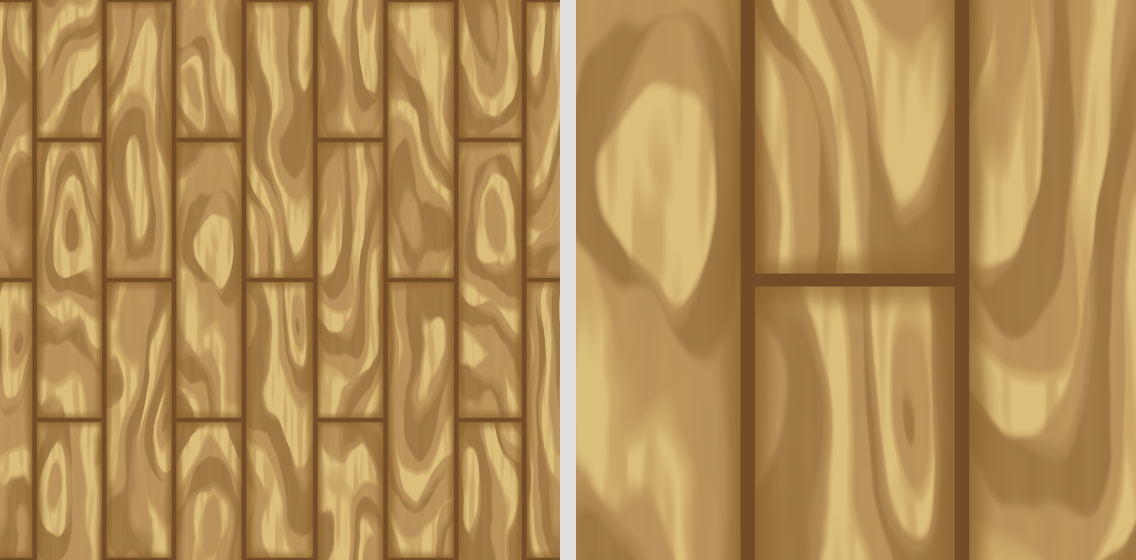
Left, the full canvas; right, a detail of the centre.
This texture is drawn by a WebGL 1 fragment shader. Its source:

```glsl
precision highp float;

uniform vec2 u_resolution;

const float COLUMNS = 8.0;         // planks across
const float ROWS = 2.0;            // planks down each column
const float SEAM_HALF = 0.0043;    // half seam width, canvas units
const float SEAM_JITTER = 0.055;   // sideways seam shift, column units
const float SHADE_WIDTH = 0.017;   // soft shadow beside seams
const float RING_RATE = 2.7;       // grain rings per plank width
const float RING_STRETCH = 0.27;   // lengthwise squash of the ring distance
const float GRAIN_WARP = 1.15;     // how far noise bends the rings
const float STROKE_SOFT = 0.04;    // stroke edge softness, ring units

const vec3 SEAM_COLOR = vec3(0.45, 0.30, 0.155);
const vec3 SHADE_COLOR = vec3(0.55, 0.39, 0.18);
const vec3 WOOD_COLOR = vec3(0.725, 0.575, 0.355);
const vec3 DARK_COLOR = vec3(0.615, 0.465, 0.255);
const vec3 LIGHT_COLOR = vec3(0.79, 0.65, 0.40);
const vec3 PALE_COLOR = vec3(0.86, 0.745, 0.48);

vec2 hash2(vec2 p) {
  vec2 k = vec2(dot(p, vec2(127.1, 311.7)), dot(p, vec2(269.5, 183.3)));
  return fract(sin(k) * 43758.55);
}

float gradientDot(vec2 cell, vec2 offset) {
  float angle = 6.28318 * hash2(cell).x;
  return dot(vec2(cos(angle), sin(angle)), offset);
}

float gradientNoise(vec2 p) {
  vec2 i = floor(p), f = fract(p);
  vec2 u = f * f * f * (f * (f * 6.0 - 15.0) + 10.0);
  vec2 e = vec2(1.0, 0.0);
  return mix(
    mix(gradientDot(i, f), gradientDot(i + e.xy, f - e.xy), u.x),
    mix(gradientDot(i + e.yx, f - e.yx), gradientDot(i + e.xx, f - e.xx), u.x),
    u.y);
}

// Seam position left of a column, in column units
float seamX(float column) {
  float shift = hash2(vec2(mod(column, COLUMNS), 7.0)).x - 0.5;
  return column - 0.5 + SEAM_JITTER * shift;
}

// Coverage of a brush stroke following one phase of the rings
float stroke(float rings, float phase, float halfWidth) {
  float dist = abs(fract(rings - phase + 0.5) - 0.5);
  return smoothstep(-STROKE_SOFT, STROKE_SOFT, halfWidth - dist);
}

// Painted grain; p is centred on the plank, in plank widths
vec3 woodGrain(vec2 p, vec2 id) {
  vec2 seed = floor(hash2(id + 3.0) * 60.0) + 0.37;
  vec2 knot = (hash2(id + 11.0) - 0.5) * vec2(0.8, 2.8);
  float slant = 0.24 * (hash2(id + 23.0).x - 0.5);

  // Long rings around a knot, bent by noise
  vec2 q = p - knot;
  q.x += slant * q.y + 0.3 * gradientNoise(p * vec2(0.7, 0.8) + seed + 9.0);
  float rings = RING_RATE * length(q * vec2(1.0, RING_STRETCH));
  rings += GRAIN_WARP * gradientNoise(p * vec2(1.4, 0.5) + seed);
  rings += 0.07 * gradientNoise(p * vec2(7.0, 3.0) + seed);

  // Strokes swell, taper and break along the grain
  float swell = gradientNoise(p * vec2(2.3, 0.75) + seed + 17.0);
  float taper = gradientNoise(p * vec2(2.6, 0.8) + seed + 31.0);
  float streak = gradientNoise(p * vec2(11.0, 1.1) + seed + 43.0);
  float lightWidth = 0.155 + 0.36 * swell;
  float darkWidth = 0.125 + 0.34 * taper;

  vec3 color = WOOD_COLOR * (1.0 + 0.03 * streak);
  float darkAlpha = 0.85 + 0.5 * streak;
  color = mix(color, DARK_COLOR, 0.45 * stroke(rings, 0.69, darkWidth + 0.05));
  color = mix(color, DARK_COLOR,
              clamp(darkAlpha, 0.0, 1.0) * stroke(rings, 0.72, darkWidth));
  color = mix(color, LIGHT_COLOR, stroke(rings, 0.30, lightWidth));
  float pale = stroke(rings, 0.33, lightWidth - 0.035);
  return mix(color, PALE_COLOR, pale * smoothstep(-0.3, 0.1, streak + 0.05));
}

void main() {
  vec2 uv = gl_FragCoord.xy / u_resolution;
  float pixel = 1.0 / min(u_resolution.x, u_resolution.y);

  // Columns alternate by half a plank
  float x = uv.x * COLUMNS;
  float column = floor(x + 0.5);
  float y = uv.y * ROWS + 0.5 * mod(column, 2.0);
  float row = floor(y);
  vec2 id = vec2(mod(column, COLUMNS), mod(row, ROWS));
  vec2 local = vec2(x - column, (y - row - 0.5) * COLUMNS / ROWS);

  // Distances to the nearest seams, canvas units
  float sideDist = min(abs(x - seamX(column)), abs(seamX(column + 1.0) - x)) / COLUMNS;
  float endDist = (0.5 - abs(y - row - 0.5)) / ROWS;
  float seamDist = min(sideDist, endDist + 0.0004) - SEAM_HALF;

  vec3 color = woodGrain(local, id);

  // Uneven shadow along the plank border
  float uneven = 1.0 + 0.6 * gradientNoise(local * vec2(1.5, 1.2) + id * 5.0);
  vec2 gap = max(vec2(sideDist, endDist) - SEAM_HALF, 0.0) / (SHADE_WIDTH * uneven);
  vec2 fade = 1.0 - smoothstep(0.0, 1.0, gap);
  float shade = 1.0 - (1.0 - 0.75 * fade.x) * (1.0 - 0.6 * fade.y);
  color = mix(color, SHADE_COLOR, shade);

  float seam = 1.0 - smoothstep(-pixel, pixel, seamDist);
  gl_FragColor = vec4(mix(color, SEAM_COLOR, seam), 1.0);
}
```
